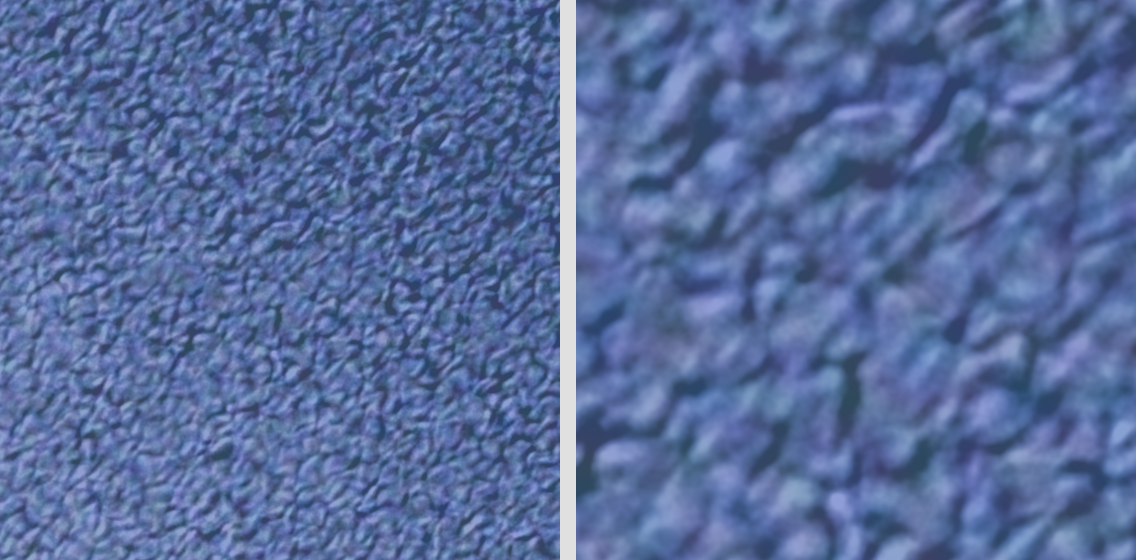
Left: the whole. Right: its middle third, enlarged.
This texture is drawn by a WebGL 2 fragment shader. Its source:

```glsl
#version 300 es
precision highp float;
// Soft blue pebbled surface: rounded, slightly diagonal grains with dark crevices.
// Smooth cellular bumps plus gradient noise form a height field, lit from the
// upper left, then tinted by a blue ramp that pales toward the lower left.

uniform vec2 u_resolution;
out vec4 fragColor;

const float GRAINS = 42.0;                 // grains across the canvas
const vec2 LIGHT = vec2(-0.6, 0.8);
const vec3 CREVICE = vec3(0.195, 0.265, 0.405);
const vec3 BODY = vec3(0.340, 0.430, 0.638);
const vec3 CREST = vec3(0.550, 0.630, 0.820);

// Integer hash giving two values in 0..1 per lattice cell
vec2 hash2(vec2 cell) {
  uvec2 v = uvec2(ivec2(cell) + 4096) * 1664525u + 1013904223u;
  v.x += v.y * 1664525u;
  v.y += v.x * 1664525u;
  v ^= v >> 16u;
  v.x += v.y * 1664525u;
  v.y += v.x * 1664525u;
  v ^= v >> 16u;
  return vec2(v & 65535u) / 65535.0;
}

float cornerSlope(vec2 cell, vec2 offset) {
  float angle = 6.28319 * hash2(cell).x;
  return dot(vec2(cos(angle), sin(angle)), offset);
}

// Gradient noise, about -0.7..0.7
float noise(vec2 p) {
  vec2 i = floor(p), f = p - i;
  vec2 w = f * f * f * (f * (f * 6.0 - 15.0) + 10.0);
  vec2 e = vec2(1.0, 0.0);
  float low = mix(cornerSlope(i, f), cornerSlope(i + e, f - e), w.x);
  float high = mix(cornerSlope(i + e.yx, f - e.yx), cornerSlope(i + 1.0, f - 1.0), w.x);
  return mix(low, high, w.y);
}

// Rounded bumps: softened squared distance to the nearest scattered centre
float bumps(vec2 p, float sharpness) {
  vec2 i = floor(p), f = p - i;
  float sum = 0.0;
  for (int y = -1; y <= 1; y++) {
    for (int x = -1; x <= 1; x++) {
      vec2 cell = vec2(x, y);
      vec2 d = cell + hash2(i + cell) - f;
      sum += exp(-sharpness * dot(d, d));
    }
  }
  return log(sum + 0.001) / sharpness;
}

// Surface height, about zero on average
float height(vec2 p) {
  vec2 warp = vec2(noise(p * 24.0 + 7.3), noise(p * 24.0 + 61.7));
  vec2 q = p + 0.010 * warp;
  // Stretch the grains a little along the rising diagonal
  q = vec2(0.85 * (q.x + q.y), 1.10 * (q.y - q.x)) * 0.7071;
  return bumps(q * GRAINS, 11.0) + 0.15
       + 0.50 * noise(q * GRAINS * 1.5 + 19.0);
}

vec3 blueRamp(float tone) {
  vec3 shade = mix(CREVICE, BODY, smoothstep(-0.15, 0.6, tone));
  return mix(shade, CREST, smoothstep(0.4, 1.15, tone));
}

void main() {
  vec2 p = gl_FragCoord.xy / min(u_resolution.x, u_resolution.y);

  // Relief: height plus the slope facing the light
  float h = height(p);
  float relief = h - height(p + LIGHT * 0.006);
  float detail = noise(p * 150.0) * 0.14 + noise(p * 230.0 + 5.0) * 0.08;

  // Broad lighting: paler and flatter toward the lower left
  float haze = 1.0 - 0.5 * (p.x + p.y);
  float patches = noise(p * 6.0 + 3.1) * 0.14 + noise(p * 14.0 + 8.7) * 0.16;
  float contrast = 1.12 - 0.35 * haze + 0.5 * noise(p * 9.0 + 31.0);
  float tone = 0.49 + contrast * (1.05 * h + 0.75 * relief + detail)
             + patches + 0.38 * (haze - 0.5);

  // Small drifts between pure blue, teal and violet
  vec3 color = blueRamp(tone);
  color += vec3(-0.02, -0.02, 0.07) * noise(p * 27.0 + 43.0);
  color += vec3(0.06, -0.03, 0.02) * noise(p * 36.0 + 77.0);
  color += vec3(0.025, 0.005, -0.01) * (haze - 0.5);
  fragColor = vec4(clamp(color, 0.0, 1.0), 1.0);
}
```
